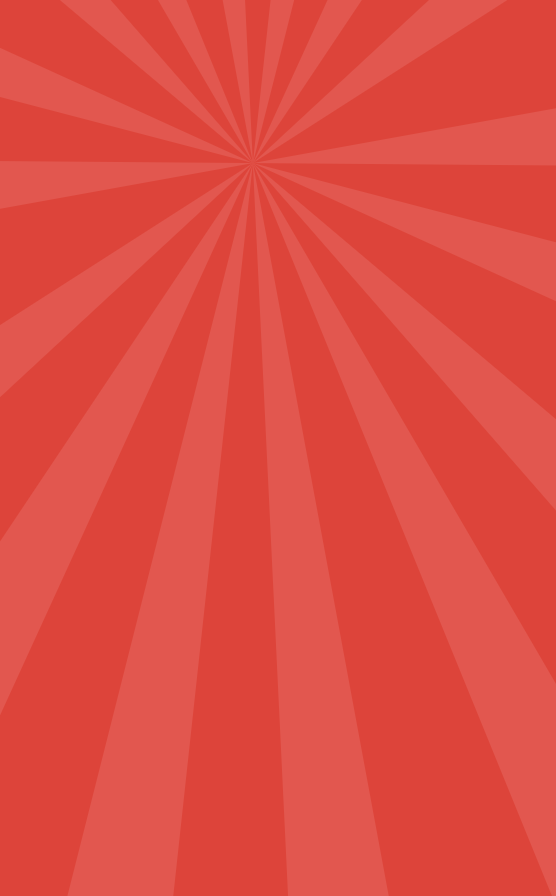
A Shadertoy shader for this background:

```glsl
// Red sunburst: uneven pale rays fanning out from a point high on the canvas.

const vec3 BASE_RED = vec3(0.868, 0.267, 0.227);
const vec3 RAY_RED  = vec3(0.885, 0.343, 0.309);
const vec2 CENTER   = vec2(0.4548, 0.818);   // fraction of the canvas
const float EDGE_SOFTNESS = 1.0;             // edge blend width in pixels

// Start and end angle of each ray in degrees; each also extends
// through the center to the opposite side.
const int RAY_COUNT = 8;
const vec2 RAY_ANGLES[RAY_COUNT] = vec2[RAY_COUNT](
    vec2(-0.45, 10.25), vec2(32.65, 42.8),
    vec2(56.25, 65.4),  vec2(75.8, 83.8),
    vec2(92.75, 100.5), vec2(112.2, 120.2),
    vec2(131.1, 139.8), vec2(155.5, 165.35)
);

// Smoothed side (-1 to 1) of p relative to a line through the origin.
float lineSide(vec2 p, float angle, float blendWidth) {
    float signedDistance = cos(angle) * p.y - sin(angle) * p.x;
    return clamp(2.0 * signedDistance / blendWidth, -1.0, 1.0);
}

// Every line crossed flips the parity between base and ray.
float rayCoverage(vec2 p, float blendWidth) {
    float parity = 1.0;
    for (int i = 0; i < RAY_COUNT; i++) {
        vec2 edges = radians(RAY_ANGLES[i]);
        parity *= lineSide(p, edges.x, blendWidth)
                * lineSide(p, edges.y, blendWidth);
    }
    return 0.5 - 0.5 * parity;
}

void mainImage(out vec4 fragColor, in vec2 fragCoord) {
    // Position from the burst center, in canvas heights
    vec2 p = (fragCoord - CENTER * iResolution.xy) / iResolution.y;
    float coverage = rayCoverage(p, EDGE_SOFTNESS / iResolution.y);
    fragColor = vec4(mix(BASE_RED, RAY_RED, coverage), 1.0);
}
```
